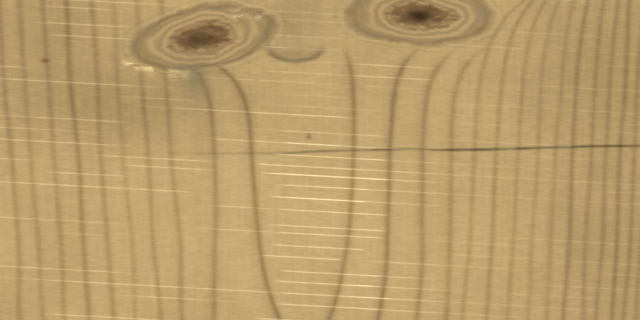
Write a Shadertoy shader that draws this texture.

```glsl
// A sawn softwood board: upright growth lines that bend around two oval knots,
// crossed by a thin crack and pale saw scratches. Lines are gaussian strokes
// around curves x(y); knots are warped ellipses; fibres are value noise.

float hash(vec2 p) {
    vec3 q = fract(vec3(p.xyx) * 0.1031);
    q += dot(q, q.yzx + 33.33);
    return fract((q.x + q.y) * q.z);
}

float noise(vec2 p) {
    vec2 i = floor(p), f = fract(p);
    f = f * f * (3.0 - 2.0 * f);
    return mix(mix(hash(i), hash(i + vec2(1, 0)), f.x),
               mix(hash(i + vec2(0, 1)), hash(i + vec2(1, 1)), f.x), f.y);
}

float fbm(vec2 p) {
    float sum = 0.0, amp = 0.5;
    for (int i = 0; i < 4; i++) {
        sum += amp * noise(p);
        p = p * 2.03 + 17.0;
        amp *= 0.5;
    }
    return sum;
}

float stroke(float d, float width) {
    return exp(-d * d / (width * width));
}

float blob(vec2 p, vec2 centre, vec2 radii) {
    vec2 d = (p - centre) / radii;
    return exp(-dot(d, d));
}

// Growth line that flares at the foot and turns aside below a knot
float bentLine(vec2 p, float base, float foot, float head) {
    float x = base + foot * exp(-p.y / 0.2) + head * exp((p.y - 0.79) / 0.07);
    x += 0.008 * (noise(vec2(p.y * 6.0, base * 40.0)) - 0.5);
    float d = (p.x - x) / (1.0 + 4.0 * abs(head) * smoothstep(0.6, 0.85, p.y));
    return (stroke(d, 0.009) + 0.35 * stroke(d + 0.006, 0.024))
         * (1.0 - smoothstep(0.78, 0.88, p.y));
}

// Warped elliptical radius, 1 at the rim of the knot
float knotRadius(vec2 p, vec2 centre, vec2 radii, float tilt) {
    vec2 d = p - centre;
    d.y -= tilt * d.x;
    return length(d / radii) + 0.22 * (fbm(p * vec2(14, 22)) - 0.47);
}

vec3 addKnot(vec3 col, vec2 p, float r, float coreSize) {
    float fibre = fbm(p * vec2(38, 95));
    float rings = 0.5 + 0.5 * cos(r * 34.0 + 4.0 * fbm(p * 18.0));
    float inside = 1.0 - smoothstep(0.85, 1.1, r);
    col = mix(col, vec3(0.73, 0.61, 0.42), 0.6 * inside);
    col *= 1.0 - 0.13 * rings * (1.0 - smoothstep(0.9, 1.4, r));
    col *= 1.0 - 0.2 * stroke(r - 0.97, 0.06);
    float heart = 1.0 - smoothstep(coreSize * 0.5, coreSize * 1.25, r + 0.35 * (fibre - 0.45));
    return mix(col, vec3(0.47, 0.35, 0.23) * (0.75 + 0.5 * fibre), 0.8 * heart);
}

void mainImage(out vec4 fragColor, in vec2 fragCoord) {
    vec2 p = fragCoord / iResolution.y;
    p.x *= 2.0 * iResolution.y / iResolution.x;

    // Broad light and stain
    float tone = 0.70 + 0.22 * (fbm(p * vec2(5, 4)) - 0.47);
    tone += 0.12 * blob(p, vec2(0.95, 0.3), vec2(0.65, 0.4));
    tone -= 0.20 * blob(p, vec2(0.45, 0.66), vec2(0.4, 0.12));
    tone -= 0.12 * blob(p, vec2(0.0, 0.9), vec2(0.4, 0.3));
    tone -= 0.14 * smoothstep(1.4, 2.0, p.x);

    // Fibres: fine cross tooth and upright streaks
    tone += 0.22 * (fbm(vec2(p.x * 45.0, (p.y + 0.05 * p.x) * 170.0)) - 0.47);
    tone += 0.14 * (fbm(p * vec2(95, 9)) - 0.47);

    float leftKnot = knotRadius(p, vec2(0.638, 0.883), vec2(0.21, 0.094), 0.12);
    float rightKnot = knotRadius(p, vec2(1.31, 0.953), vec2(0.215, 0.09), -0.04);
    float clearWood = smoothstep(0.95, 1.25, min(leftKnot, rightKnot));

    // Growth lines: leaning groups at both sides, bent ones between
    float grain = 0.0;
    for (int i = 0; i < 12; i++) {
        float k = float(i);
        float sway = 0.016 * (noise(vec2(p.y * 4.0, k * 7.0)) - 0.5);
        float leftX = 0.065 + 0.072 * k + 0.02 * (hash(vec2(k, 3)) - 0.5) - 0.075 * p.y;
        if (i < 8) grain += (0.4 + 0.5 * hash(vec2(k, 9))) * stroke(p.x - leftX - sway, 0.010);
        float rightX = 1.45 + 0.072 * k - 0.0018 * k * k + 0.055 * p.y;
        rightX += 0.03 * exp((p.y - 0.85) / 0.1 - 0.4 * k);
        grain += (0.5 + 0.4 * hash(vec2(k, 5))) * stroke(p.x - rightX - sway * 0.7, 0.009);
    }
    grain += 0.7 * bentLine(p, 0.672, 0.0, -0.073) + bentLine(p, 0.785, 0.087, -0.10);
    grain += 0.9 * bentLine(p, 1.112, -0.085, -0.015) + bentLine(p, 1.22, -0.035, 0.04);
    grain += 0.75 * bentLine(p, 1.325, -0.02, 0.045) + 0.6 * bentLine(p, 1.41, -0.015, 0.045);
    tone -= 0.40 * grain * clearWood;
    vec3 col = mix(vec3(0.54, 0.44, 0.28), vec3(0.83, 0.72, 0.50), tone);

    // Knots, with dark pith in the right one
    col = addKnot(col, p, leftKnot, 0.52);
    col = addKnot(col, p, rightKnot, 0.48);
    col *= 1.0 - 0.5 * blob(p, vec2(1.31, 0.95), vec2(0.04, 0.02));
    col *= 1.0 - 0.3 * blob(p, vec2(0.63, 0.875), vec2(0.05, 0.018));

    // Scooped hollow between the knots, grey smudges, specks
    float hollow = length((p - vec2(0.924, 0.85)) / vec2(0.09, 0.045));
    float lower = 1.0 - smoothstep(0.82, 0.87, p.y);
    col *= 1.0 - lower * (0.12 * (1.0 - smoothstep(0.9, 1.1, hollow)) + 0.16 * stroke(hollow - 0.92, 0.16));
    col *= 1.0 - 0.09 * blob(p, vec2(0.93, 0.95), vec2(0.09, 0.09));
    col = mix(col, vec3(0.49, 0.44, 0.33), 0.5 * blob(p, vec2(0.61, 0.75), vec2(0.045, 0.06)));
    col *= 1.0 - 0.25 * blob(p, vec2(0.965, 0.573), vec2(0.009));
    col *= 1.0 - 0.25 * blob(p, vec2(0.14, 0.81), vec2(0.014, 0.007));

    // Pale resin flecks beside the left knot
    float resin = stroke(p.y - 0.80 + 0.2 * (p.x - 0.4), 0.014) * stroke(p.x - 0.48, 0.11)
                + blob(p, vec2(0.77, 0.955), vec2(0.06, 0.02));
    col += vec3(0.22, 0.21, 0.18) * resin * smoothstep(0.4, 0.65, fbm(p * vec2(30, 70)));

    // Crack
    float crackY = 0.508 + 0.0175 * p.x + 0.008 * (noise(vec2(p.x * 8.0, 2)) - 0.5);
    float crack = stroke(p.y - crackY, 0.0045) * smoothstep(0.3, 1.4, p.x);
    col *= 1.0 - 0.32 * crack * (0.6 + 0.8 * noise(vec2(p.x * 22.0, 8)));

    // Saw scratches in jittered rows, longest and brightest at the lower middle
    float row = (p.y + 0.055 * p.x) / 0.037;
    float id = floor(row);
    float offset = (fract(row) - 0.25 - 0.5 * hash(vec2(id, 1))) * 0.037;
    float start = 0.78 + 0.1 * hash(vec2(id, 4)), end = 1.06 + 0.18 * hash(vec2(id, 6));
    float middle = smoothstep(start, start + 0.04, p.x) * (1.0 - smoothstep(end - 0.03, end, p.x));
    middle *= 1.0 - 0.7 * smoothstep(0.48, 0.65, p.y);
    float patchy = smoothstep(0.4, 0.8, noise(vec2(p.x * 4.0, id * 5.0)));
    patchy *= 1.0 - 0.6 * smoothstep(1.2, 1.5, p.x);
    float scratch = stroke(offset, 0.0027) * (0.75 * middle + 0.55 * patchy) * clearWood;
    col += vec3(0.17, 0.17, 0.15) * scratch;

    fragColor = vec4(clamp(col, 0.0, 1.0), 1.0);
}
```
